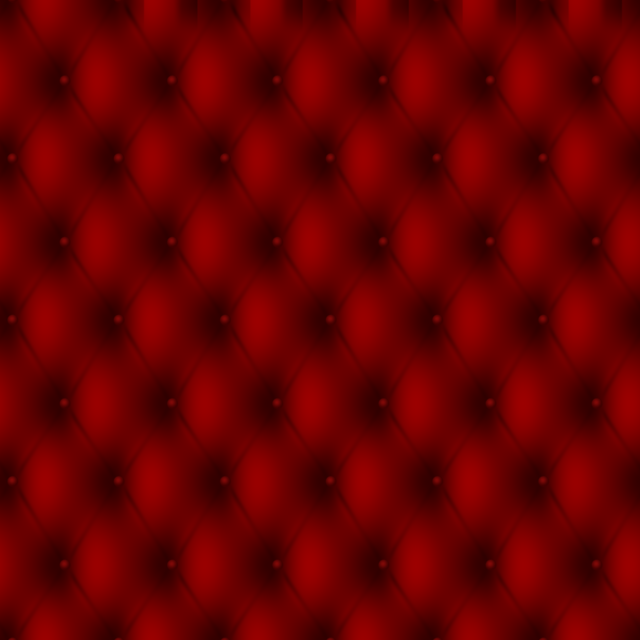
Give the GLSL for this pattern, as a WebGL 1 fragment shader.

```glsl
precision highp float;

uniform vec2 u_resolution;

// Layout, in canvas units
const vec2 FIRST_BUTTON = vec2(0.1021, 0.8737);
const vec2 HALF_CELL = vec2(0.0831, 0.1261);
const float ROW_LIFT = 0.036;       // rise of every other row, in half cells
const float JITTER = 0.03;          // button displacement, in half cells
const float BUTTON_RADIUS = 0.0085;
const float CREASE_WIDTH = 0.0042;

// Red levels
const float LEATHER = 0.405;
const float DOME_GAIN = 0.20;
const float HOLLOW_DEPTH = 0.225;
const float CREASE_DEPTH = 0.10;
const float SEAM_DEPTH = 0.12;
const float DOME_VARIATION = 0.08;
const vec3 BUTTON_DARK = vec3(0.25, 0.0, 0.0);
const vec3 BUTTON_LIGHT = vec3(0.50, 0.035, 0.03);

const float PI = 3.14159;

float hash(vec2 p) {
    p = fract(p * vec2(0.1031, 0.1030));
    p += dot(p, p.yx + 33.33);
    return fract((p.x + p.y) * p.x);
}

// Bell with separate widths on its left and right
float bell(vec2 d, float left, float right, float height) {
    vec2 s = d / vec2(d.x < 0.0 ? left : right, height);
    return exp(-dot(s, s));
}

// Folds running from a button to its two right-hand neighbours
float crease(vec2 d) {
    float side = (abs(d.y) - d.x) / length(1.0 / HALF_CELL) / CREASE_WIDTH;
    float strength = smoothstep(0.05, 0.2, d.x)
                   * mix(1.0, 0.25, smoothstep(0.25, 0.65, d.x))
                   * (1.0 - smoothstep(0.85, 1.0, d.x));
    strength *= d.y < 0.0 ? 1.0 : 0.7;
    float groove = exp(-side * side);
    float lip = exp(-(side - 2.0) * (side - 2.0));
    return strength * (groove - 0.2 * lip);
}

void main() {
    vec2 uv = gl_FragCoord.xy / u_resolution;
    float pixel = 1.0 / min(u_resolution.x, u_resolution.y);

    // Staggered lattice: buttons sit where column + row is even
    vec2 q = (uv - FIRST_BUTTON) / HALF_CELL;
    q.y -= ROW_LIFT * (0.5 - 0.5 * cos(PI * q.y));
    vec2 base = floor(q + 0.5);

    float red = LEATHER;
    float buttonMask = 0.0;
    vec3 buttonColor = BUTTON_DARK;
    float topFade = smoothstep(0.945, 0.995, uv.y);

    for (int j = -1; j <= 1; j++) {
        for (int i = -3; i <= 3; i++) {
            vec2 node = base + vec2(float(i), float(j));
            if (mod(node.x + node.y, 2.0) > 0.5) continue;

            float shift = hash(vec2(node.x, 7.0)) - 0.5;
            vec2 d = q - node - vec2(JITTER * shift, 0.0);

            // Padded dome to the right, shadowed hollow around the button
            float gain = DOME_GAIN * (1.0 + DOME_VARIATION * (hash(node + 19.0) - 0.5));
            red += gain * bell(d - vec2(0.6, 0.0), 0.38, 0.44, 0.52);
            red -= HOLLOW_DEPTH * bell(d + vec2(0.1, 0.0), 0.5, 0.29, 0.43);
            red -= CREASE_DEPTH * crease(d);

            // Hard seam along the top row
            if (node.y > 0.5 && node.x > 0.0) {
                float strip = smoothstep(0.0, 0.2, d.x) * (1.0 - smoothstep(0.45, 0.49, d.x));
                red -= SEAM_DEPTH * topFade * strip;
            }

            // Round button lit from the upper left
            vec2 r = d * HALF_CELL;
            float dist = length(r);
            float mask = 1.0 - smoothstep(-pixel, pixel, dist - BUTTON_RADIUS);
            if (mask > buttonMask) {
                float glint = length(r - BUTTON_RADIUS * vec2(-0.15, 0.25)) / BUTTON_RADIUS;
                buttonMask = mask;
                buttonColor = mix(BUTTON_LIGHT, BUTTON_DARK, smoothstep(0.0, 1.15, glint));
            }
        }
    }

    vec3 leather = vec3(clamp(red, 0.16, 0.62), 0.0, 0.0);
    gl_FragColor = vec4(mix(leather, buttonColor, buttonMask), 1.0);
}
```
